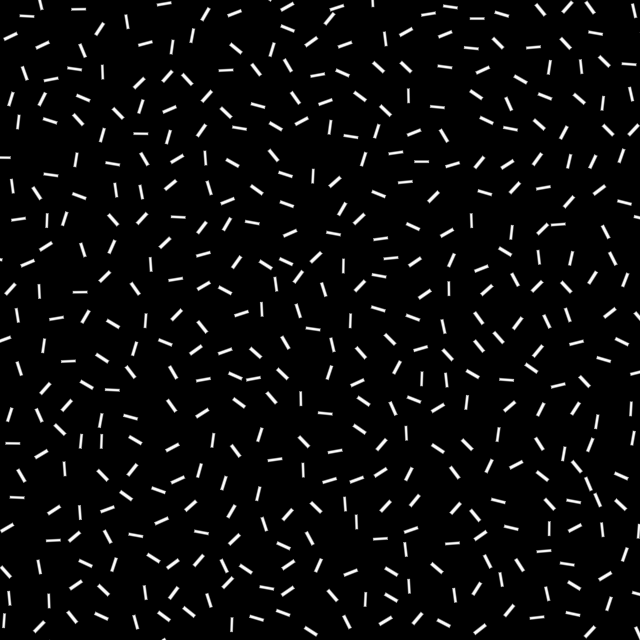
This pattern is drawn by a Shadertoy shader. Its source:

```glsl
// Short white dashes, evenly scattered and randomly turned on black.

const float CELLS = 20.8;          // scatter cells across the canvas
const float JITTER = 0.9;          // random offset inside a cell
const float SPACING = 0.95;        // distance below which neighbours repel, in cells
const float PUSH = 0.5;            // strength of the repulsion
const float DASH_LENGTH = 0.0225;  // canvas units
const float WIDTH_AXIAL = 0.0036;  // width of upright and level dashes
const float WIDTH_DIAGONAL = 0.0053;
const float SOFTNESS = 0.0015;     // half width of the edge ramp
const float PI = 3.14159265;
const vec3 BACKGROUND = vec3(0.0);
const vec3 DASH_COLOR = vec3(0.99);

float hash(vec2 p) {
    return fract(sin(dot(p, vec2(127.1, 311.7))) * 43758.5453);
}

vec2 hash2(vec2 p) {
    return vec2(hash(p), hash(p + vec2(57.3, 19.7)));
}

vec2 jitteredPoint(vec2 cell) {
    return cell + 0.5 + JITTER * (hash2(cell) - 0.5);
}

// Pushes a jittered point away from close neighbours for even spacing.
vec2 spacedPoint(vec2 cell) {
    vec2 point = jitteredPoint(cell);
    vec2 shift = vec2(0.0);
    for (int y = -1; y <= 1; y++) {
        for (int x = -1; x <= 1; x++) {
            if (x == 0 && y == 0) continue;
            vec2 away = point - jitteredPoint(cell + vec2(x, y));
            float dist = max(length(away), 0.001);
            shift += away / dist * max(SPACING - dist, 0.0);
        }
    }
    return point + PUSH * shift;
}

float boxDistance(vec2 p, vec2 halfSize) {
    vec2 d = abs(p) - halfSize;
    return length(max(d, 0.0)) + min(max(d.x, d.y), 0.0);
}

// Signed distance to a randomly turned dash centred at the origin.
float dashDistance(vec2 p, vec2 cell) {
    float angle = PI * hash(cell + vec2(11.9, 83.1));
    float c = cos(angle), s = sin(angle);
    float width = mix(WIDTH_AXIAL, WIDTH_DIAGONAL, abs(sin(2.0 * angle)));
    vec2 q = vec2(c * p.x + s * p.y, c * p.y - s * p.x);
    return boxDistance(q, 0.5 * vec2(DASH_LENGTH, width));
}

void mainImage(out vec4 fragColor, in vec2 fragCoord) {
    float canvas = min(iResolution.x, iResolution.y);
    vec2 uv = fragCoord / canvas;
    vec2 home = floor(uv * CELLS);

    // Nearest dash among the surrounding cells
    float dist = 1.0;
    for (int y = -1; y <= 1; y++) {
        for (int x = -1; x <= 1; x++) {
            vec2 cell = home + vec2(x, y);
            vec2 center = spacedPoint(cell) / CELLS;
            dist = min(dist, dashDistance(uv - center, cell));
        }
    }

    // Soft edge, never narrower than a pixel
    float soft = max(SOFTNESS, 0.5 / canvas);
    float cover = 1.0 - smoothstep(-soft, soft, dist);
    fragColor = vec4(mix(BACKGROUND, DASH_COLOR, cover), 1.0);
}
```
